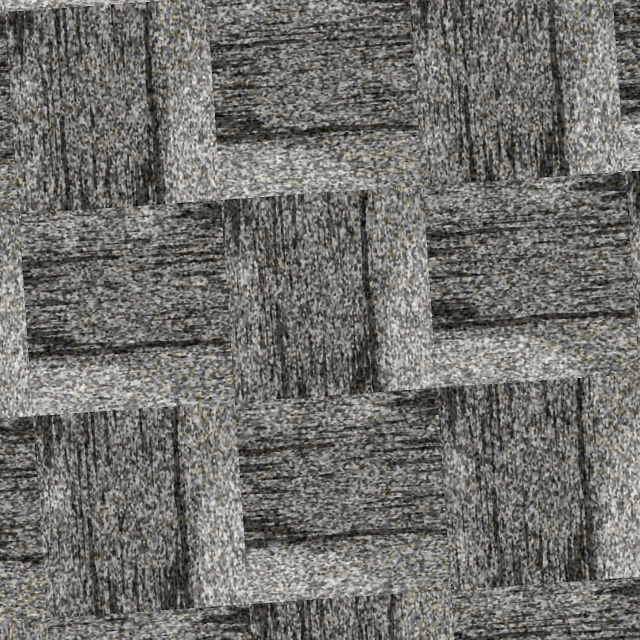
Give the GLSL for this pattern, as a Shadertoy shader.

```glsl
// Woven carpet tiles laid quarter-turned: streaked grey body, dark ribs and a pale worn band.

const float TILE_SIZE = 0.3165;              // side, in canvas heights
const float TILT = 0.0698;                   // laying angle, radians
const vec2 TILE_CORNER = vec2(0.345, 0.6875);
const vec2 YARN_COUNT = vec2(112.0, 80.0);   // loops across and along the weave
const float YARN_SOFTNESS = 5.0;
const float YARN_CONTRAST = 0.56;
const float BODY_TONE = 0.445;
const float BAND_START = 0.735;
const float BAND_GAIN = 0.055;
const float WEDGE_GAIN = 0.105;
const float RIB_DEPTH = 0.25;
const float SEAM_WIDTH = 0.006;
const float SEAM_DEPTH = 0.04;
const vec3 WARM_TINT = vec3(0.05, 0.02, -0.075);
const vec3 BASE_TINT = vec3(0.006, 0.003, -0.014);

vec2 hash2(vec2 p) {
    vec3 q = fract(p.xyx * vec3(0.1031, 0.1030, 0.0973));
    q += dot(q, q.yzx + 33.33);
    return fract((q.xx + q.yz) * q.zy);
}

float valueNoise(vec2 p) {
    vec2 i = floor(p), f = fract(p);
    f = f * f * (3.0 - 2.0 * f);
    float low = mix(hash2(i).x, hash2(i + vec2(1, 0)).x, f.x);
    float high = mix(hash2(i + vec2(0, 1)).x, hash2(i + vec2(1, 1)).x, f.x);
    return mix(low, high, f.y);
}

// Smooth cellular noise: x is the loop tone, y its warmth.
vec2 yarnLoops(vec2 p) {
    vec2 cell = floor(p), sum = vec2(0.0);
    float total = 0.0;
    for (int y = -1; y <= 1; y++)
    for (int x = -1; x <= 1; x++) {
        vec2 id = cell + vec2(x, y);
        vec2 d = id + hash2(id) - p;
        float weight = exp(-YARN_SOFTNESS * dot(d, d));
        sum += weight * hash2(id + 71.7);
        total += weight;
    }
    return sum / total;
}

float bump(float x, float center, float width) {
    float d = (x - center) / width;
    return exp(-d * d);
}

float blob(vec2 p, vec2 center, vec2 radius) {
    vec2 d = (p - center) / radius;
    return exp(-dot(d, d));
}

// Dark rib strength; w.x runs across the weave, w.y along it.
float ribStrength(vec2 w, float streak) {
    float lowerEnd = smoothstep(0.64, 0.82, w.y);
    float density = 0.12
        + 0.34 * bump(w.x, 0.07, 0.06) * (1.0 - smoothstep(0.08, 0.42, w.y))
        + 0.17 * bump(w.x, 0.27, 0.05)
        + 0.20 * bump(w.x, 0.27, 0.13) * lowerEnd
        + 0.30 * bump(w.x, 0.64, 0.07) * lowerEnd
        + 0.50 * bump(w.x, 0.70, 0.017);
    density *= 1.0 - 0.9 * smoothstep(BAND_START - 0.01, BAND_START + 0.06, w.x);
    return smoothstep(0.74, 0.94, streak + density);
}

vec3 carpetTile(vec2 w, vec2 id) {
    vec2 seed = mod(id, 16.0) * vec2(97.0, 61.0) + 1000.0;
    float streak = 0.7 * valueNoise(w * vec2(72.0, 4.5) + 20.0)
                 + 0.3 * valueNoise(w * vec2(95.0, 16.0) + 50.0);
    float fibre = valueNoise(w * vec2(125.0, 30.0) + seed);
    vec2 yarn = yarnLoops(w * YARN_COUNT + seed);

    // Pale band with a slanted brighter wedge
    float ragged = 0.12 * (streak - 0.5);
    float band = smoothstep(-0.02, 0.03, w.x - BAND_START + ragged);
    float slant = w.y - 0.58 + 1.46 * (w.x - BAND_START) + ragged;
    float wedge = band * smoothstep(-0.07, 0.09, slant);

    // Worn spots along the opposite edge
    float cloud = 0.5 + valueNoise(w * 16.0 + 7.0);
    float worn = cloud * (blob(w, vec2(0.08, 0.40), vec2(0.08, 0.11))
               + 0.75 * blob(w, vec2(0.06, 0.81), vec2(0.06, 0.13)));

    float drift = sin(w.x * 17.0 + 2.0 * sin(w.y * 5.0)) * sin(w.y * 9.0 + 1.0);
    float tone = BODY_TONE + 0.012 * drift + BAND_GAIN * band + WEDGE_GAIN * wedge + 0.12 * worn;
    tone -= RIB_DEPTH * ribStrength(w, streak);
    tone += YARN_CONTRAST * (yarn.x - 0.5) * smoothstep(0.0, 0.40, tone);
    tone += 0.15 * (fibre - 0.5) + 0.07 * (streak - 0.5);

    // Soft seam around the tile
    vec2 edge = min(w, 1.0 - w);
    tone -= SEAM_DEPTH * (1.0 - smoothstep(0.0, SEAM_WIDTH, min(edge.x, edge.y)));

    float warmth = (yarn.y - 0.45) * (0.8 + 0.6 * band * (1.0 - wedge));
    return vec3(tone) + BASE_TINT + WARM_TINT * warmth;
}

vec3 carpet(vec2 p) {
    float c = cos(TILT), s = sin(TILT);
    vec2 d = (p - TILE_CORNER) / TILE_SIZE;
    vec2 grid = vec2(c * d.x + s * d.y, s * d.x - c * d.y);  // right, down
    vec2 id = floor(grid), f = fract(grid);
    bool turned = mod(id.x + id.y, 2.0) > 0.5;
    return carpetTile(turned ? vec2(f.y, 1.0 - f.x) : f, id);
}

void mainImage(out vec4 fragColor, in vec2 fragCoord) {
    // Four samples smooth the seams and yarn
    vec3 color = vec3(0.0);
    for (int i = 0; i < 4; i++) {
        vec2 offset = vec2(i % 2, i / 2) * 0.5 - 0.25;
        color += carpet((fragCoord + offset) / iResolution.y);
    }
    fragColor = vec4(clamp(color * 0.25, 0.0, 1.0), 1.0);
}
```
